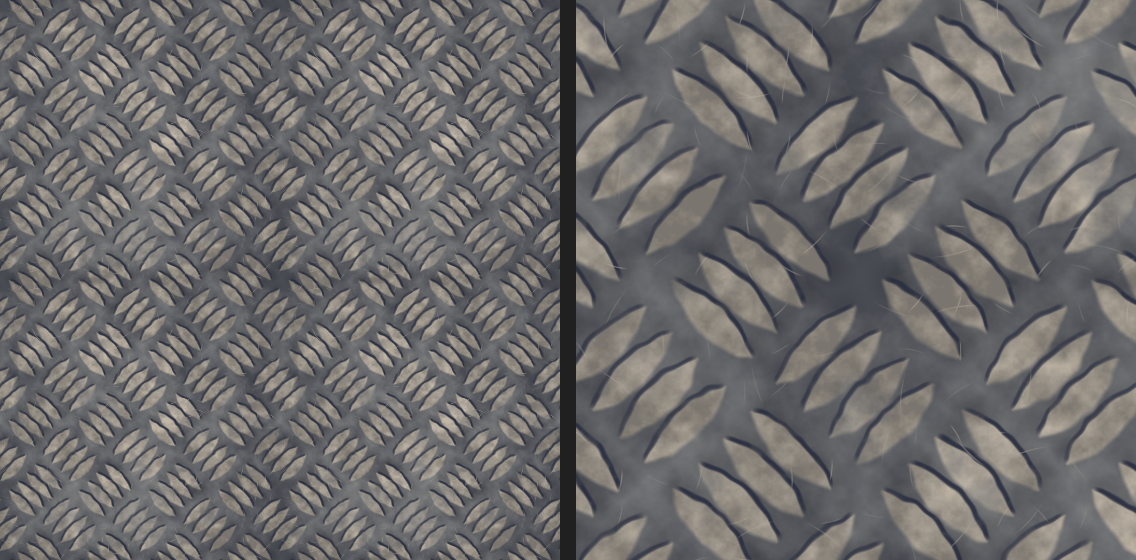
Left: the whole. Right: its middle third, enlarged.
A WebGL 1 fragment shader for this texture:

```glsl
precision highp float;
// Worn steel tread plate: alternating diagonal groups of four raised lens-shaped bars.
uniform vec2 u_resolution;

const float PERIOD = 4.0; // the wear repeats every four cells

float hash(vec2 p) {
  return fract(sin(dot(p, vec2(127.1, 311.7))) * 43758.55);
}

// Value noise that wraps after the given whole number of lattice steps
float noise(vec2 p, float wrap) {
  vec2 i = floor(p), f = fract(p);
  f = f * f * (3.0 - 2.0 * f);
  vec2 a = mod(i, wrap), b = mod(i + 1.0, wrap);
  return mix(mix(hash(a), hash(vec2(b.x, a.y)), f.x),
             mix(hash(vec2(a.x, b.y)), hash(b), f.x), f.y);
}

float fbm(vec2 p, float freq) {
  float sum = 0.0, amp = 0.5;
  for (int i = 0; i < 5; i++) {
    sum += amp * noise(p * freq, PERIOD * freq);
    freq *= 2.0;
    amp *= 0.55;
  }
  return sum / 1.055;
}

// Four parallel bars; q.x runs along them, q.y points to the shaded side.
// Returns body coverage, shadow line and soft surrounding shade.
vec3 barGroup(vec2 q, float rough, float px) {
  vec3 group = vec3(0.0);
  float t = q.x / 0.275;
  float taper = 1.0 - t * t;
  for (int i = 0; i < 4; i++) {
    float y = q.y - (float(i) - 1.5) * 0.177 + rough * 0.022;
    float top = 0.068 * taper, bottom = -0.084 * taper;
    float soft = max(px, 0.012);
    float body = smoothstep(-soft, soft, top - y)
               * smoothstep(-soft, soft * 1.6, y - bottom)
               * smoothstep(0.0, 0.08, taper);
    float line = smoothstep(0.014 + px, 0.004, abs(y - top - 0.008))
               * smoothstep(0.0, 0.3, taper);
    float away = length(vec2(max(abs(q.x) - 0.22, 0.0), y - 0.04));
    group = max(group, vec3(body, line, exp(-away * away * 120.0)));
  }
  return group;
}

// Short, thin scratches, one within some of the cells of a wrapping grid
float scratches(vec2 p, float freq, float px) {
  vec2 g = p * freq;
  vec2 id = mod(floor(g), PERIOD * freq);
  float angle = 6.283 * hash(id + 3.7);
  vec2 q = fract(g) - 0.5 - 0.3 * (vec2(hash(id + 9.1), hash(id + 5.3)) - 0.5);
  vec2 dir = vec2(cos(angle), sin(angle));
  float along = dot(q, dir);
  float across = dot(q, vec2(-dir.y, dir.x)) + along * along * 0.3;
  float width = freq * max(0.006, px * 0.7);
  return smoothstep(width, 0.0, abs(across)) * smoothstep(0.33, 0.1, abs(along))
       * step(0.5, hash(id + 1.9));
}

void main() {
  vec2 p = gl_FragCoord.xy / u_resolution * 8.0;
  float px = 8.0 / min(u_resolution.x, u_resolution.y);

  // Wear layers
  float cloud = fbm(p, 1.0);
  float stain = fbm(p + 1.37, 3.0);
  float grain = fbm(p + 2.61, 10.0);
  float rough = noise(p * 14.0, PERIOD * 14.0) - 0.5;

  // Bars falling to the right, then bars rising to the right
  vec2 a = p - vec2(0.5, 0.0) + 0.5;
  vec2 b = p - vec2(0.0, 0.5) + 0.5;
  vec2 qa = fract(a) - 0.5, qb = fract(b) - 0.5;
  vec3 falling = barGroup(vec2(qa.x - qa.y, qa.x + qa.y) * 0.7071, rough, px);
  vec3 rising = barGroup(vec2(qb.x + qb.y, qb.y - qb.x) * 0.7071, rough, px);
  rising.yz *= vec2(0.75, 0.6);
  vec3 bars = max(falling, rising);
  float tone = falling.x > rising.x ? hash(mod(floor(a), PERIOD))
                                    : hash(mod(floor(b), PERIOD) + 7.3);

  // Blue-grey ground with stains and shade around the bars
  float groundTone = 0.5 + (cloud - 0.5) * 0.9 + (stain - 0.5) * 0.9 + (grain - 0.5) * 0.5;
  vec3 color = mix(vec3(0.29, 0.30, 0.33), vec3(0.54, 0.54, 0.54), clamp(groundTone, 0.0, 1.0));
  color *= 1.0 - 0.17 * bars.z;

  // Rubbed, warm bar tops, dulled in places
  float topTone = 0.5 + (cloud - 0.5) * 0.9 + (stain - 0.5) * 0.6
                + (grain - 0.5) * 1.3 + (tone - 0.5) * 0.25;
  vec3 metal = mix(vec3(0.48, 0.46, 0.43), vec3(0.76, 0.72, 0.66), clamp(topTone, 0.0, 1.0));
  float dull = 0.55 * smoothstep(0.5, 0.75, stain + (tone - 0.5) * 0.15);
  color = mix(color, metal, bars.x * (1.0 - dull));

  // Dark blue shadow lines, partly worn away
  float kept = 0.65 + 0.35 * smoothstep(0.3, 0.5, grain);
  color = mix(color, vec3(0.16, 0.18, 0.25), bars.y * kept * 0.9);

  // Pale scratches, strongest on the bars
  float scratch = scratches(p, 3.0, px) + scratches(p + 0.43, 5.0, px);
  color = mix(color, vec3(0.70, 0.67, 0.62), min(scratch, 1.0) * (0.1 + 0.4 * bars.z));

  gl_FragColor = vec4(color, 1.0);
}
```
